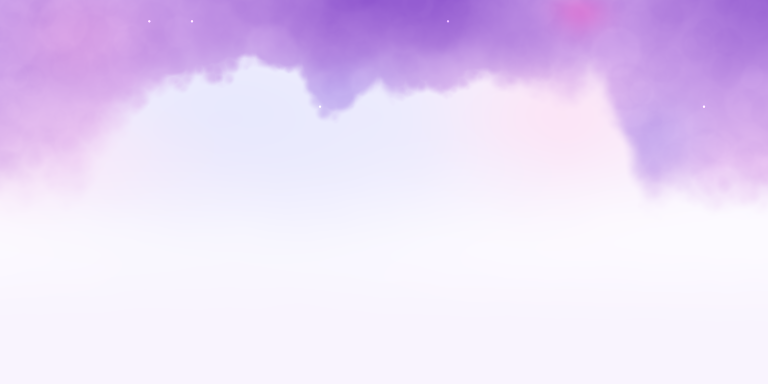
Reproduce this background procedurally as a WebGL 2 fragment shader.

```glsl
#version 300 es
precision highp float;
// Violet and pink watercolour clouds hanging over a pale lavender sky.

#define PUFF_SCALE 8.0    // cells per canvas height in the largest wash layer
#define PUFF_LAYERS 3
#define EDGE_RAGGED 0.075 // how far the puffs push the cloud edge
#define WARP 0.05         // bend of the colour areas
#define WASH 0.055        // strength of the overlapping stains
#define SPARKLE 0.35

uniform vec2 u_resolution;
out vec4 outColor;

const vec3 HAZE   = vec3(0.975, 0.955, 0.997);
const vec3 WHITE  = vec3(0.992, 0.988, 1.0);
const vec3 ICE    = vec3(0.905, 0.910, 0.992);
const vec3 BLUSH  = vec3(0.985, 0.895, 0.965);
const vec3 LILAC  = vec3(0.785, 0.610, 0.910);
const vec3 VIOLET = vec3(0.580, 0.365, 0.820);
const vec3 MAUVE  = vec3(0.850, 0.620, 0.895);
const vec3 ROSE   = vec3(0.860, 0.480, 0.840);
const vec3 PERI   = vec3(0.750, 0.680, 0.945);
const vec3 PETAL  = vec3(0.930, 0.780, 0.948);

float hash(vec2 p) {
  return fract(sin(dot(p, vec2(127.1, 311.7))) * 43758.5453);
}

float noise(vec2 p) {
  vec2 i = floor(p), f = fract(p);
  f = f * f * (3.0 - 2.0 * f);
  return mix(mix(hash(i), hash(i + vec2(1, 0)), f.x),
             mix(hash(i + vec2(0, 1)), hash(i + vec2(1, 1)), f.x), f.y);
}

float fbm(vec2 p) {
  float sum = 0.0, amp = 0.5;
  for (int i = 0; i < 4; i++) {
    sum += amp * noise(p);
    p = mat2(1.6, 1.2, -1.2, 1.6) * p + 7.3;
    amp *= 0.5;
  }
  return sum;
}

// Scattered round stains: x = height of the nearest dome, y = summed tone
vec2 puffs(vec2 p) {
  vec2 cell = floor(p), result = vec2(0.0);
  for (int j = -1; j <= 1; j++)
    for (int i = -1; i <= 1; i++) {
      vec2 id = cell + vec2(i, j);
      vec2 centre = id + vec2(hash(id), hash(id + 19.7));
      float radius = mix(0.55, 0.95, hash(id + 41.3));
      float dome = 1.0 - length(p - centre) / radius;
      result.x = max(result.x, dome);
      result.y += (hash(id + 73.1) - 0.5) * smoothstep(0.0, 0.22, dome);
    }
  return result;
}

float bell(float x, float centre, float width) {
  float t = (x - centre) / width;
  return exp(-t * t);
}

float glow(vec2 p, vec2 centre, vec2 size) {
  vec2 t = (p - centre) / size;
  return exp(-dot(t, t));
}

// Depth of the cloud bank below the top edge
float cloudDepth(float x) {
  return 0.24 + 0.27 * (1.0 - smoothstep(0.15, 0.44, x))
       - 0.06 * bell(x, 0.66, 0.10) + 0.07 * bell(x, 0.87, 0.06)
       + 0.03 * bell(x, 1.45, 0.09) + 0.29 * smoothstep(1.53, 1.70, x);
}

vec3 skyColor(vec2 p) {
  vec3 c = mix(HAZE, WHITE, 0.8 * bell(p.y, 0.62, 0.15));
  c = mix(c, ICE, 0.95 * glow(p, vec2(0.60, 0.30), vec2(0.45, 0.28)));
  c = mix(c, ICE, 0.60 * glow(p, vec2(1.02, 0.32), vec2(0.30, 0.22)));
  c = mix(c, BLUSH, 0.95 * glow(p, vec2(1.46, 0.30), vec2(0.25, 0.19)));
  return mix(c, BLUSH, 0.55 * glow(p, vec2(0.10, 0.42), vec2(0.35, 0.14)));
}

vec3 cloudColor(vec2 p) {
  vec3 c = mix(LILAC, PETAL, 0.75 * smoothstep(0.15, 0.5, p.y));
  c = mix(c, MAUVE, 0.80 * glow(p, vec2(0.20, 0.10), vec2(0.17, 0.13)));
  c = mix(c, PETAL, 0.70 * glow(p, vec2(0.22, 0.36), vec2(0.35, 0.15)));
  c = mix(c, PERI, 0.90 * glow(p, vec2(0.88, 0.25), vec2(0.20, 0.11)));
  c = mix(c, PETAL, 0.90 * glow(p, vec2(1.43, 0.23), vec2(0.22, 0.09)));
  c = mix(c, PERI, 0.55 * glow(p, vec2(1.70, 0.38), vec2(0.13, 0.14)));
  c = mix(c, VIOLET, 0.95 * glow(p, vec2(1.02, -0.02), vec2(0.34, 0.19)));
  c = mix(c, VIOLET, 0.80 * glow(p, vec2(2.00, 0.00), vec2(0.24, 0.18)));
  return mix(c, ROSE, 0.85 * glow(p, vec2(1.51, 0.03), vec2(0.07, 0.05)));
}

void main() {
  // x runs 0..2, y is the depth measured down from the top
  vec2 p = gl_FragCoord.xy / u_resolution * vec2(2.0, 1.0);
  p.y = 1.0 - p.y;
  vec2 bend = vec2(fbm(p * 5.0), fbm(p * 5.0 + 31.0)) - 0.47;
  vec2 q = p + WARP * bend;

  // Puff layers ruffle the edge and stain the paint
  float ruffle = 0.0, stain = 0.0, scale = PUFF_SCALE, amp = 0.55;
  for (int i = 0; i < PUFF_LAYERS; i++) {
    vec2 layer = puffs((p + 0.6 * WARP * bend) * scale + float(i) * 13.0);
    ruffle += amp * (layer.x - 0.45);
    stain += amp * layer.y;
    scale *= 2.0;
    amp *= 0.55;
  }

  // The bank is crisp in the middle and dissolves at both sides
  float sides = max(1.0 - smoothstep(0.2, 0.45, p.x), 0.6 * smoothstep(1.2, 1.65, p.x));
  float soft = mix(0.035, 0.17, sides);
  float inside = cloudDepth(q.x) - q.y + EDGE_RAGGED * ruffle + 0.08 * bend.y;
  float cover = smoothstep(-0.3 * soft, soft, inside);
  vec3 paint = cloudColor(q) + WASH * (stain + 1.2 * bend.x) * vec3(1.0, 1.3, 0.5);
  vec3 color = mix(skyColor(q), paint, cover * mix(0.78, 1.0, smoothstep(0.0, 0.14, inside)));

  // A few tiny sparkles inside the paint
  vec2 grid = p * 9.0, id = floor(grid);
  float spark = 1.0 - smoothstep(0.01, 0.04, length(fract(grid) - 0.5));
  color += SPARKLE * spark * cover * step(0.93, hash(id + 5.0));
  outColor = vec4(clamp(color, 0.0, 1.0), 1.0);
}
```
